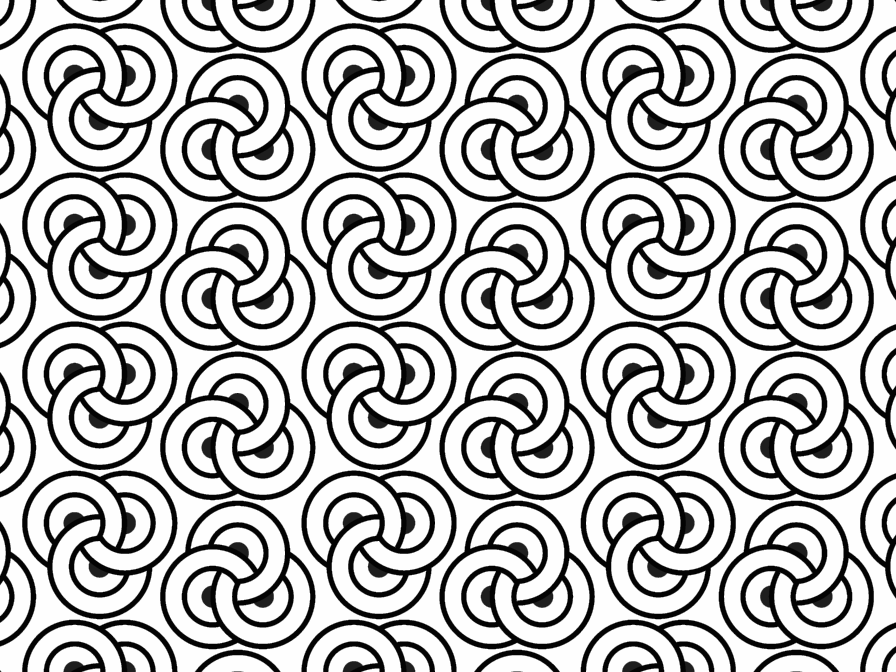
Reproduce this pattern procedurally as a WebGL 2 fragment shader.

```glsl
#version 300 es
precision highp float;
// Staggered columns of trefoil knots, each woven from three ringed discs.

uniform vec2 u_resolution;
out vec4 outColor;

const float RADIUS = 45.0;   // outer edge of a disc; the canvas is 576 units tall
const float STROKE = 4.5;
const vec2 PERIOD = vec2(239.4, 127.8);

// Darkness of one disc at distance d from its centre
float discInk(float d) {
    float rings = min(abs(d - RADIUS + 0.5 * STROKE), abs(d - 24.2));
    if (rings < 0.5 * STROKE) return 1.0;
    return d < 9.5 ? 0.89 : 0.0;
}

// Three discs, each passing under the next in a closed cycle
float knot(vec2 p) {
    float dist[3];
    for (int i = 0; i < 3; i++) {
        float angle = radians(150.0 + 120.0 * float(i));
        dist[i] = distance(p, 24.85 * vec2(cos(angle), sin(angle)));
    }
    float ink = 0.0;
    for (int i = 0; i < 3; i++) {
        float d = dist[i];
        float over = dist[(i + 1) % 3];
        float under = dist[(i + 2) % 3];
        // In the shared middle, only the band beside the lower disc surfaces
        bool surfaces = under < RADIUS && d > 21.4 && under < over;
        if (d < RADIUS && (over > RADIUS || surfaces)) ink = max(ink, discInk(d));
    }
    return ink;
}

// Wrap into one cell, shifted to centre the knot's uneven height
vec2 cell(vec2 p) {
    vec2 shift = vec2(0.0, 6.25);
    return mod(p + shift + 0.5 * PERIOD, PERIOD) - 0.5 * PERIOD - shift;
}

// Upright knots alternate with knots turned by half a circle
float pattern(vec2 p) {
    float upright = knot(cell(p - vec2(85.5, 243.0)));
    float turned = knot(cell(vec2(203.8, 204.8) - p));
    return max(upright, turned);
}

void main() {
    // Average a grid of samples for smooth edges
    float ink = 0.0;
    for (int y = 0; y < 4; y++) {
        for (int x = 0; x < 4; x++) {
            vec2 offset = (vec2(x, y) - 1.5) * 0.32;
            ink += knot(vec2(1e4)) + pattern((gl_FragCoord.xy + offset) * 576.0 / u_resolution.y);
        }
    }
    vec3 paper = vec3(0.995);
    vec3 black = vec3(0.01);
    outColor = vec4(mix(paper, black, ink / 16.0), 1.0);
}
```
